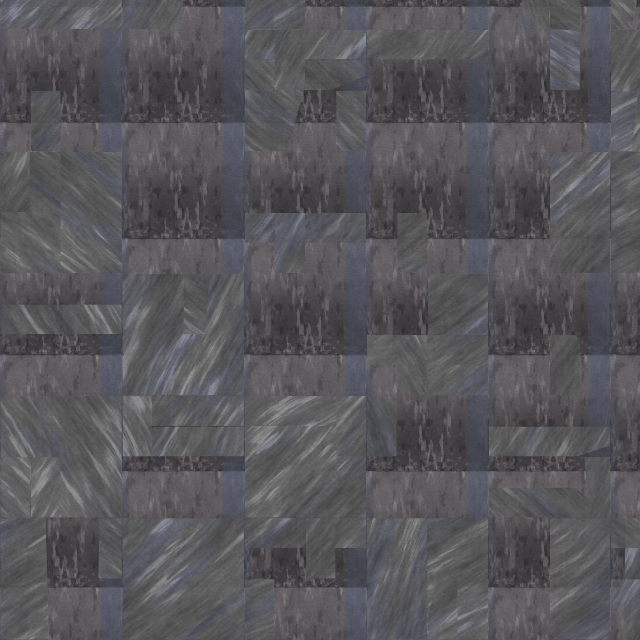
A Shadertoy shader for this texture:

```glsl
// Weathered slate wall: one worn panel repeats 5.24 times across and 5.51 times
// down, with a pale top, sooty middle and bluish right strip. Rectangular patches
// of diagonally streaked stone, some cut on a slant, are scattered over it.

const vec2 PANELS = vec2(5.24, 5.51);
const float PANEL_SHIFT = 0.0833;   // height of the lowest panel seam
const vec3 MAUVE = vec3(1.02, 0.975, 1.015);
const vec3 BLUE = vec3(0.94, 0.97, 1.12);
const vec3 GREY = vec3(1.0, 0.995, 1.0);

float hash(vec2 p) {
    return fract(sin(dot(p, vec2(127.1, 311.7))) * 43758.5453);
}

float noise(vec2 p) {
    vec2 i = floor(p), f = fract(p);
    f = f * f * (3.0 - 2.0 * f);
    return mix(mix(hash(i), hash(i + vec2(1, 0)), f.x),
               mix(hash(i + vec2(0, 1)), hash(i + vec2(1, 1)), f.x), f.y);
}

float fbm(vec2 p) {
    float sum = 0.0, amp = 0.53;
    for (int i = 0; i < 4; i++) {
        sum += amp * noise(p);
        p = p * 2.03 + 17.3;
        amp *= 0.5;
    }
    return sum;
}

mat2 rotation(float a) {
    return mat2(cos(a), sin(a), -sin(a), cos(a));
}

// One worn panel; f runs from 0 to 1 inside it
vec3 panel(vec2 f) {
    // Pale top falling to a dark foot, softened at the upper seam
    float seam = 1.0 - smoothstep(0.985, 1.0, f.y);
    float tone = mix(0.265, 0.385, smoothstep(0.1, 0.85, f.y) * seam);
    vec2 soot = (f - vec2(0.45, 0.38)) * vec2(3.0, 3.6);
    tone -= 0.05 * exp(-dot(soot, soot));
    tone += 0.09 * (fbm(f * vec2(9.0, 5.0)) - 0.5);

    // Vertical flakes and scratches of lighter stone
    float wear = fbm(f * vec2(7.0, 3.0) + 40.0);
    float flakes = fbm(f * vec2(34.0, 9.0) + 5.0);
    tone += 0.12 * smoothstep(0.52, 0.72, flakes) * smoothstep(0.3, 0.65, wear);
    tone -= 0.06 * smoothstep(0.55, 0.75, fbm(f * vec2(26.0, 10.0) + 71.0));

    // Chalky crust along the foot
    float foot = 1.0 - smoothstep(0.05, 0.24, f.y);
    tone += 0.09 * foot * smoothstep(0.48, 0.68, fbm(f * vec2(30.0, 34.0)));

    // Smooth bluish strip at the right, with a faint trace at the left
    float strip = smoothstep(0.8, 0.86, f.x) * (1.0 - smoothstep(0.985, 1.0, f.x));
    strip = max(strip, 0.6 * (1.0 - smoothstep(0.02, 0.08, f.x)));
    float stripTone = 0.30 + 0.06 * f.y * seam + 0.10 * (wear - 0.5);
    tone = mix(tone, stripTone, 0.7 * strip);
    return tone * mix(MAUVE, BLUE, strip);
}

// Streaked stone; the grain follows the angle and bends slightly
vec3 streakedStone(vec2 p, float angle, float seed) {
    vec2 r = rotation(-angle) * p * PANELS.x;
    r.y += 0.12 * noise(r * 1.6 + seed);
    float veins = fbm(r * vec2(3.5, 26.0) + seed);
    float cloud = fbm(r * vec2(1.8, 4.0) + seed + 9.0);
    float tone = 0.365 + 0.16 * (cloud - 0.5) + 0.14 * (veins - 0.5);
    tone += 0.13 * smoothstep(0.56, 0.76, veins) * smoothstep(0.35, 0.65, cloud);
    tone += 0.06 * (noise(r * vec2(14.0, 60.0)) - 0.5);
    float bluish = smoothstep(0.5, 0.7, fbm(r * vec2(1.0, 5.0) + seed + 31.0));
    return tone * mix(GREY, BLUE, 0.75 * bluish);
}

// Lays one patch over the colour; q runs from 0 to 1 inside its cell
vec3 layPatch(vec3 color, vec2 p, vec2 q, vec2 cells, vec2 id, float slant, float opacity) {
    float seed = hash(id + cells * 3.7) * 50.0;
    vec2 edge = min(q, 1.0 - q) / cells;
    float cut = dot(q - 0.5, vec2(cos(seed), 0.4 * sin(seed))) + 0.28;
    float inside = min(min(edge.x, edge.y), mix(1.0, cut / cells.x, slant));
    float angle = mix(0.45, 1.25, hash(id + 8.3));
    angle *= hash(id + 2.9) < 0.3 ? -1.0 : 1.0;
    vec3 stone = streakedStone(p, angle, seed);
    return mix(color, stone, opacity * smoothstep(0.0, 0.0015, inside));
}

void mainImage(out vec4 fragColor, in vec2 fragCoord) {
    vec2 p = fragCoord / iResolution.xy;
    vec3 color = panel(fract((p - vec2(0.0, PANEL_SHIFT)) * PANELS));

    // Large patches alternate in the lower left corner
    vec2 cells = vec2(PANELS.x);
    vec2 id = floor(p * cells);
    float diagonal = id.x + id.y;
    float present = mod(diagonal, 2.0) * step(diagonal, 3.5);
    float slant = step(0.7, hash(id + 4.0));
    color = layPatch(color, p, fract(p * cells), cells, id, slant, 0.92 * present);

    // Upright halves, flat strips and small shards, denser to the right
    for (int i = 0; i < 3; i++) {
        vec2 split = i == 0 ? vec2(2, 1) : i == 1 ? vec2(1, 4) : vec2(4, 2);
        cells = PANELS.x * split;
        id = floor(p * cells);
        float chance = 0.06 + 0.09 * (id.x + 0.5) / cells.x;
        present = step(hash(id + float(i) * 19.7), chance);
        slant = step(0.45, hash(id + 6.1));
        color = layPatch(color, p, fract(p * cells), cells, id, slant, 0.85 * present);
    }

    // Fine mineral grain
    color *= 0.95 + 0.1 * noise(p * 430.0);
    fragColor = vec4(color, 1.0);
}
```
